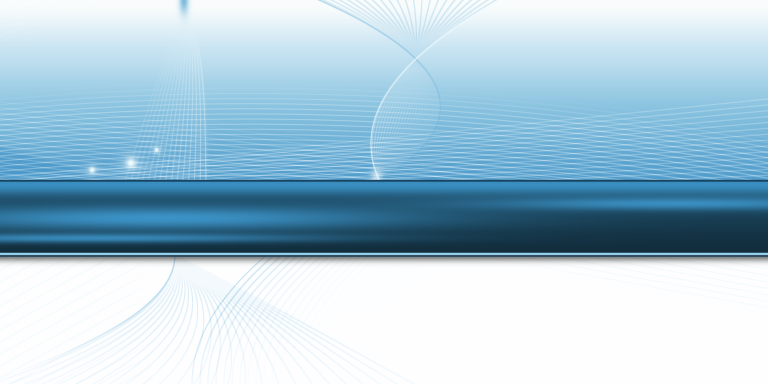
A Shadertoy shader for this background:

```glsl
// Pale blue sky woven with fine curved lines above a glossy dark band and a white lower field.

// Coverage of a thin stroke: distance in pixels, width set by the canvas height.
float stroke(float pixels) {
    float halfWidth = 0.001 * iResolution.y;
    return 1.0 - smoothstep(halfWidth - 0.5, halfWidth + 0.8, pixels);
}

// One curve along f = 0.
float curve(float f) {
    return stroke(abs(f) / max(fwidth(f), 1e-5));
}

// A curve at every whole step of v; dense sets blend into an even tone.
float curves(float v) {
    float slope = max(fwidth(v), 1e-5);
    float line = stroke(abs(fract(v) - 0.5) / slope);
    return mix(line, 0.3, smoothstep(0.3, 0.7, slope));
}

float inside(float v, float lo, float hi, float soft) {
    return smoothstep(lo - soft, lo + soft, v) * (1.0 - smoothstep(hi - soft, hi + soft, v));
}

// Soft elliptical highlight.
float glow(vec2 p, vec2 center, vec2 size) {
    vec2 d = (p - center) / size;
    return exp(-dot(d, d));
}

vec3 sky(vec2 p) {
    float s = clamp(p.y / 0.469, 0.0, 1.0);
    vec3 color = mix(vec3(0.98, 0.99, 0.99), vec3(0.80, 0.90, 0.95), smoothstep(0.0, 0.3, s));
    color = mix(color, vec3(0.55, 0.77, 0.88), smoothstep(0.2, 0.65, s));
    color = mix(color, vec3(0.30, 0.60, 0.79), smoothstep(0.5, 1.1, s));

    // Shaded lower left corner
    float corner = p.y - 0.38 - 0.31 * p.x;
    color = mix(color, vec3(0.24, 0.56, 0.77), 0.4 * smoothstep(-0.005, 0.01, corner));

    // Wide sweeps that cross each other near the bottom
    float arch = p.y - 0.21 - 0.07 * (p.x - 0.65) * (p.x - 0.65);
    float rise = p.y - 0.46 + 0.105 * p.x;
    float fall = p.y - 0.23 - 0.12 * p.x;
    float weave = 0.32 * curves(arch * 75.0) * smoothstep(-0.01, 0.08, arch);
    weave += 0.28 * curves(rise * 85.0 / (0.5 + 0.4 * p.x)) * smoothstep(-0.005, 0.01, rise);
    weave += 0.22 * curves(fall * 70.0) * smoothstep(0.0, 0.08, fall);
    float cornerSweep = p.y + 0.3 * p.x + 0.06 * p.x * p.x;
    weave += 0.3 * curves(cornerSweep * 60.0) * (1.0 - smoothstep(0.05, 0.14, cornerSweep));
    color = mix(color, vec3(0.93, 0.98, 1.0), min(weave, 0.7));

    // Narrow fan hanging from the top edge
    float right = 0.483 + 0.063 * (1.0 - exp(-7.0 * p.y));
    float left = 0.474 - 0.33 * p.y;
    float across = (p.x - left) / (right - left);
    float fan = curves(across * 15.0) * (0.12 + 0.28 * across) + 0.08 * across;
    color = mix(color, vec3(0.88, 0.95, 0.98), clamp(fan, 0.0, 1.0) * inside(across, 0.0, 1.0, 0.02));
    color = mix(color, vec3(0.32, 0.64, 0.82), 0.75 * glow(p, vec2(0.479, 0.0), vec2(0.012, 0.035)));

    // Twisted ribbon: strands run between two crossing edges
    float edgeA = 1.148 - 0.88 * (s - 0.6) * (s - 0.6) - 0.028 * pow(s, 6.0);
    float edgeB = 0.966 + 0.525 * (s - 0.8) * (s - 0.8);
    float gap = edgeA - edgeB;
    float strand = (p.x - edgeB) / (abs(gap) < 0.004 ? 0.004 : gap);
    float body = inside(strand, 0.0, 1.0, 0.02);
    float lower = smoothstep(0.3, 0.4, s);
    float strands = curves(strand * 22.0) * body;
    color = mix(color, vec3(0.45, 0.71, 0.85), 0.3 * strands * (1.0 - lower));
    color = mix(color, vec3(0.94, 0.98, 1.0), lower * body * (0.06 + 0.35 * (1.0 - strand) * strands / max(body, 0.01)));
    color = mix(color, vec3(0.40, 0.69, 0.85), 0.5 * curve(p.x - edgeA) * (1.0 - 0.5 * s));
    color = mix(color, vec3(0.95, 0.99, 1.0), 0.65 * curve(p.x - edgeB));
    color = mix(color, vec3(1.0), 0.6 * glow(p, vec2(0.98, 0.465), vec2(0.014, 0.025)));

    // Three sparkles, the middle one largest
    for (int i = 0; i < 3; i++) {
        float k = float(i);
        vec2 center = vec2(0.24 + 0.118 * k - 0.017 * k * k, 0.443 - 0.0105 * k - 0.0078 * k * k);
        float size = i == 1 ? 0.013 : 0.008 - 0.001 * k;
        float spark = 0.75 * glow(p, center, vec2(size)) + 0.25 * glow(p, center, vec2(2.2 * size));
        color = mix(color, vec3(0.95, 0.99, 1.0), spark);
    }
    return color;
}

vec3 band(vec2 p) {
    float t = (p.y - 0.469) / 0.187;
    vec2 q = vec2(p.x, t);
    float light = 0.9 * exp(-pow((t - 0.06) / 0.15, 2.0));
    light += 0.95 * glow(q, vec2(0.42, 0.53), vec2(0.68, 0.17));
    light += 0.8 * glow(q, vec2(0.22, 0.81), vec2(0.65, 0.065));
    light += 0.85 * glow(q, vec2(1.77, 0.33), vec2(0.55, 0.09));
    vec3 base = mix(vec3(0.10, 0.26, 0.35), vec3(0.07, 0.18, 0.24), smoothstep(0.3, 1.0, t));
    return mix(base, vec3(0.24, 0.59, 0.80), min(light, 1.0));
}

vec3 lowerField(vec2 p) {
    float drop = max(p.y - 0.667, 0.0);
    float fade = 1.0 - smoothstep(0.1, 0.34, drop);
    // Spreading fan with a curved left side
    float left = 0.455 - 4.5 * drop * drop;
    float across = (p.x - left) / (0.012 + 1.9 * drop + 4.5 * drop * drop);
    float ink = 0.25 * curves(across * 26.0) * inside(across, 0.0, 1.0, 0.02) * (0.35 + 0.65 * fade);
    ink += 0.5 * curve(p.x - left) * fade;
    // Repeated arcs that weaken to the right
    float arc = p.x - 0.5 - 0.19 * pow(1.0 - drop / 0.33, 2.0);
    ink += 0.42 * curves(arc * 48.0 + 0.5) * smoothstep(-0.004, 0.0, arc) * exp(-9.0 * max(arc, 0.0)) * (0.4 + 0.6 * fade);
    // Faint outer sweeps
    ink += 0.06 * curves((p.y + 0.55 * p.x) * 32.0) * (1.0 - smoothstep(0.3, 0.45, p.x));
    float tail = drop - 0.18 * (p.x - 1.3);
    ink += 0.07 * curves(tail * 60.0) * smoothstep(1.25, 1.6, p.x) * inside(tail, -0.1, 0.02, 0.02);
    vec3 color = mix(vec3(0.995, 0.998, 1.0), vec3(0.48, 0.73, 0.87), min(ink, 0.7));
    // Shadow under the band
    return color * (1.0 - 0.5 * exp(-pow(max(p.y - 0.667, 0.0) / 0.014, 2.0)));
}

void mainImage(out vec4 fragColor, in vec2 fragCoord) {
    // Canvas heights, measured downward from the top left
    vec2 p = vec2(fragCoord.x, iResolution.y - fragCoord.y) / iResolution.y;
    p.x *= 2.0 * iResolution.y / iResolution.x;
    float soft = 0.5 / iResolution.y;
    vec3 color = mix(sky(p), band(p), smoothstep(0.469 - soft, 0.469 + soft, p.y));
    color = mix(color, lowerField(p), smoothstep(0.667 - soft, 0.667 + soft, p.y));
    // Rims of the band
    color = mix(color, vec3(0.07, 0.22, 0.32), 0.85 * inside(p.y, 0.468, 0.473, soft));
    color = mix(color, vec3(0.58, 0.81, 0.92), inside(p.y, 0.658, 0.664, soft));
    color = mix(color, vec3(0.18, 0.30, 0.37), inside(p.y, 0.664, 0.669, soft));
    fragColor = vec4(color, 1.0);
}
```
